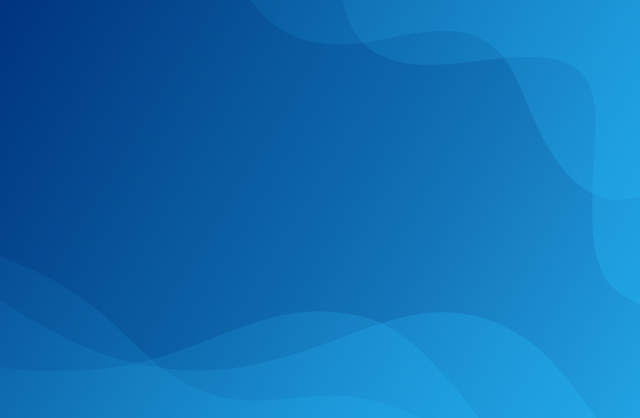
This background is drawn by a Shadertoy shader. Its source:

```glsl
const vec2 CANVAS = vec2(153.0, 100.0);
const vec3 NAVY = vec3(0.0, 0.20, 0.50);
const vec3 DEEP_BLUE = vec3(0.03, 0.34, 0.61);
const vec3 MID_BLUE = vec3(0.05, 0.40, 0.67);
const vec3 SOFT_BLUE = vec3(0.08, 0.47, 0.735);
const vec3 SKY = vec3(0.13, 0.64, 0.89);
const vec3 VEIL = vec3(0.13, 0.68, 0.93);
const int KNOTS = 7;

// Smooth curve through knots (position, height, slope), straight beyond its ends.
// Returns height and slope.
vec2 curveAt(float x, vec3 knots[KNOTS]) {
    vec3 first = knots[0];
    vec3 last = knots[KNOTS - 1];
    if (x <= first.x) return vec2(first.y + first.z * (x - first.x), first.z);
    if (x >= last.x) return vec2(last.y + last.z * (x - last.x), last.z);
    vec2 result = first.yz;
    for (int i = 0; i < KNOTS - 1; i++) {
        vec3 a = knots[i];
        vec3 b = knots[i + 1];
        if (x < a.x || x > b.x) continue;
        float span = b.x - a.x;
        float t = (x - a.x) / span;
        float u = 1.0 - t;
        float height = mix(a.y, b.y, t * t * (3.0 - 2.0 * t))
                     + span * t * u * (a.z * u - b.z * t);
        float slope = 6.0 * t * u * (b.y - a.y) / span
                    + a.z * u * (1.0 - 3.0 * t) + b.z * t * (3.0 * t - 2.0);
        result = vec2(height, slope);
    }
    return result;
}

// Approximate signed distance, positive above the curve.
float above(vec2 p, vec3 knots[KNOTS]) {
    vec2 curve = curveAt(p.x, knots);
    return (p.y - curve.x) / sqrt(1.0 + curve.y * curve.y);
}

float coverage(float dist, float pixel) {
    return clamp(dist / pixel + 0.5, 0.0, 1.0);
}

vec3 addVeil(vec3 color, float dist, float pixel, float opacity) {
    return mix(color, VEIL, opacity * coverage(dist, pixel));
}

vec3 diagonalGradient(float s) {
    vec3 color = mix(NAVY, DEEP_BLUE, clamp(s * 3.0, 0.0, 1.0));
    color = mix(color, MID_BLUE, clamp((s - 0.333) * 6.0, 0.0, 1.0));
    color = mix(color, SOFT_BLUE, clamp((s - 0.5) * 6.0, 0.0, 1.0));
    return mix(color, SKY, clamp((s - 0.667) * 3.0, 0.0, 1.0));
}

void mainImage(out vec4 fragColor, in vec2 fragCoord) {
    vec2 p = fragCoord / iResolution.xy * CANVAS;
    float pixel = CANVAS.y / iResolution.y;
    float along = dot(vec2(p.x, CANVAS.y - p.y), vec2(0.85, 0.52)) / 182.0;
    float opacity = 0.07 + 0.5 * along * along;
    vec3 color = diagonalGradient(along);

    // Lower waves
    vec3 lowWave[KNOTS] = vec3[KNOTS](
        vec3(0.0, 38.6, -0.36), vec3(23.9, 25.3, -0.82), vec3(35.9, 14.3, -0.85),
        vec3(45.8, 7.6, -0.5), vec3(59.8, 4.2, -0.02), vec3(79.7, 5.4, 0.0),
        vec3(100.6, 0.0, -0.45));
    vec3 wideWave[KNOTS] = vec3[KNOTS](
        vec3(0.0, 28.3, -0.67), vec3(25.9, 14.9, -0.33), vec3(47.8, 11.4, 0.0),
        vec3(79.7, 18.5, 0.38), vec3(105.6, 25.3, 0.0), vec3(125.5, 19.1, -0.66),
        vec3(142.6, 0.0, -1.4));
    vec3 crestWave[KNOTS] = vec3[KNOTS](
        vec3(0.0, 12.2, -0.15), vec3(12.0, 11.2, 0.0), vec3(35.9, 13.9, 0.28),
        vec3(57.8, 21.7, 0.36), vec3(75.7, 25.5, 0.0), vec3(90.6, 22.9, -0.4),
        vec3(114.5, 0.0, -1.3));
    color = addVeil(color, -above(p, lowWave), pixel, opacity);
    color = addVeil(color, -above(p, wideWave), pixel, opacity);
    color = addVeil(color, -above(p, crestWave), pixel, opacity);

    // Upper right waves; the second joins a top edge and a side edge
    vec3 upperWave[KNOTS] = vec3[KNOTS](
        vec3(59.8, 100.0, -1.3), vec3(79.7, 89.4, -0.05), vec3(105.6, 92.6, 0.0),
        vec3(120.5, 86.1, -1.2), vec3(128.5, 69.5, -2.1), vec3(141.8, 53.6, -0.5),
        vec3(153.0, 53.0, 0.3));
    vec3 cornerTop[KNOTS] = vec3[KNOTS](
        vec3(81.9, 100.0, -4.2), vec3(86.7, 89.8, -1.1), vec3(92.6, 86.1, -0.4),
        vec3(102.6, 84.5, 0.0), vec3(120.5, 86.1, 0.09), vec3(126.9, 86.3, 0.0),
        vec3(137.5, 83.7, -0.7));
    vec3 cornerSide[KNOTS] = vec3[KNOTS](
        vec3(27.1, 153.0, -1.9), vec3(31.3, 146.4, -0.95), vec3(38.2, 142.8, -0.3),
        vec3(52.2, 141.6, 0.0), vec3(70.1, 142.4, 0.0), vec3(78.1, 141.4, -0.3),
        vec3(83.7, 137.5, -1.4));
    float corner = max(above(p, cornerTop), above(p.yx, cornerSide));
    color = addVeil(color, above(p, upperWave), pixel, opacity);
    color = addVeil(color, corner, pixel, opacity);

    fragColor = vec4(color, 1.0);
}
```
